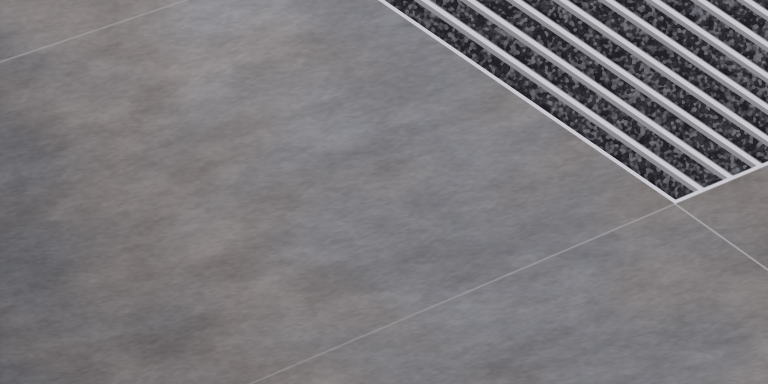
Reproduce this texture procedurally as a Shadertoy shader.

```glsl
// Grey stone floor tiles beside a slanted entrance mat of carpet strips and metal rails
// Lengths are in canvas heights.
const vec2 CORNER = vec2(1.758, 0.469);      // front corner of the mat
const vec2 MAT_TOP = vec2(0.984, 1.0);       // mat edge at the canvas top
const vec2 MAT_RIGHT = vec2(2.0, 0.570);     // mat edge at the canvas right
const vec2 JOINT_LEFT = vec2(0.651, 0.0);
const vec2 JOINT_RIGHT = vec2(2.0, 0.297);
const vec2 BACK_A = vec2(0.0, 0.8385);
const vec2 BACK_B = vec2(0.487, 1.0);
const float PITCH = 0.120;                   // horizontal strip spacing
const float FAN = 0.035;                     // widening of strips toward the viewer
const float FRAME_U = 0.14;                  // frame width in strip units
const float FRAME_WIDTH = 0.010;
const float CARPET_SHARE = 0.63;
const float JOINT_HALF = 0.0017;
const float FIBRE_SCALE = 125.0;
const vec3 STONE = vec3(0.490, 0.480, 0.490);
const vec3 WARM = vec3(0.012, 0.0, -0.010);
const vec3 JOINT = vec3(0.63, 0.62, 0.63);
const vec3 METAL = vec3(0.55, 0.55, 0.57);
const vec3 SHINE = vec3(0.79, 0.79, 0.81);
const vec3 PILE_DARK = vec3(0.13, 0.125, 0.15);
const vec3 PILE_LIGHT = vec3(0.43, 0.43, 0.46);

vec3 hash3(vec2 cell) {
    vec3 h = fract(vec3(cell.xyx) * vec3(0.1031, 0.1030, 0.0973));
    h += dot(h, h.yxz + 33.33);
    return fract((h.xxy + h.yzz) * h.zyx);
}

// x: nearest cell distance, y: smoothly blended random cell value
vec2 cellular(vec2 p) {
    vec2 base = floor(p);
    float nearest = 4.0, total = 0.0, weights = 0.0;
    for (int j = -1; j <= 1; j++)
    for (int i = -1; i <= 1; i++) {
        vec2 cell = base + vec2(i, j);
        vec3 h = hash3(cell);
        vec2 d = cell + h.xy - p;
        float d2 = dot(d, d);
        float w = exp(-4.5 * d2);
        nearest = min(nearest, d2);
        total += w * h.z;
        weights += w;
    }
    return vec2(sqrt(nearest), total / weights);
}

float mottling(vec2 p) {
    float sum = 0.0, amp = 0.5;
    for (int i = 0; i < 5; i++) {
        sum += amp * (cellular(p).y - 0.5);
        p = mat2(1.75, 0.55, -0.65, 2.0) * p + 17.3;
        amp *= 0.72;
    }
    return sum;
}

float segmentDistance(vec2 p, vec2 a, vec2 b) {
    vec2 ab = b - a;
    return length(p - a - ab * clamp(dot(p - a, ab) / dot(ab, ab), 0.0, 1.0));
}

float jointMask(vec2 p, vec2 a, vec2 b, float px) {
    return 1.0 - smoothstep(JOINT_HALF - 0.5 * px, JOINT_HALF + px, segmentDistance(p, a, b));
}

// Soft interval with edges lo and hi
float band(float x, float lo, float hi, float aa) {
    return smoothstep(lo - aa, lo + aa, x) - smoothstep(hi - aa, hi + aa, x);
}

vec3 stoneFloor(vec2 p, float px) {
    // Broad light: dim at the left and lower left, brighter at the back and front right
    float tone = -0.085 * (1.0 - smoothstep(0.0, 0.85, length((p - vec2(0.0, 0.12)) * vec2(1.0, 0.9))));
    tone += 0.055 * exp(-4.0 * dot(p - vec2(0.65, 0.95), p - vec2(0.65, 0.95)));
    tone += 0.020 * exp(-6.0 * dot(p - vec2(1.55, 0.15), p - vec2(1.55, 0.15)));
    // Layered sine clouds and streaked mottling
    vec2 q = vec2(p.x, 1.6 * (p.y - 0.18 * p.x));
    float cloud = sin(7.0 * q.x + 2.0 * sin(5.0 * q.y)) * sin(8.0 * q.y + 1.6 * sin(6.0 * q.x));
    tone += 0.010 * cloud + 0.115 * mottling(q * vec2(6.0, 8.0));
    tone += 0.035 * (cellular(q * vec2(75.0, 120.0)).y - 0.5);
    vec3 color = STONE + tone + WARM * sin(4.0 * p.x - 1.2 + 2.0 * p.y + cloud);
    // Tile joints
    float fade = mix(0.45, 0.75, smoothstep(0.6, 1.7, p.x));
    color = mix(color, JOINT, fade * jointMask(p, CORNER, JOINT_LEFT, px));
    color = mix(color, JOINT + 0.05, 0.85 * jointMask(p, CORNER, JOINT_RIGHT, px));
    return mix(color, JOINT, 0.65 * jointMask(p, BACK_A, BACK_B, px));
}

vec3 matStrips(vec2 p, float u, float aa) {
    float f = fract(u - FRAME_U);
    // Carpet pile made of bright fibre tips on a dark base
    vec2 fibre = cellular(p * FIBRE_SCALE);
    float tuft = cellular(p * FIBRE_SCALE * 0.45).y;
    float light = smoothstep(0.30, 0.85, fibre.y) * 0.75 + 0.35 * (tuft - 0.3);
    light += 0.25 * (0.5 - fibre.x);
    vec3 pile = mix(PILE_DARK, PILE_LIGHT, clamp(light, 0.0, 1.0));
    pile *= 0.80 + 0.25 * smoothstep(0.0, 0.25, f);
    // Metal rails with a bright lip
    vec3 rail = mix(METAL, SHINE, band(f, 0.79, 0.96, aa));
    float carpet = band(f, 0.0, CARPET_SHARE, aa) + smoothstep(1.0 - aa, 1.0 + aa, f);
    return mix(rail, pile, carpet);
}

void mainImage(out vec4 fragColor, in vec2 fragCoord) {
    vec2 p = fragCoord / iResolution.y;
    float px = 1.0 / iResolution.y;
    // Strip coordinate across the mat, and distance behind its front edge
    float run = (CORNER.x - MAT_TOP.x) / (MAT_TOP.y - CORNER.y);
    float depth = 1.0 - p.y;
    float u = (p.x - MAT_TOP.x - depth * run) / (PITCH * (1.0 + FAN * depth));
    float aa = 0.7 * px * length(vec2(1.0, run)) / PITCH;
    vec2 front = normalize(MAT_RIGHT - CORNER);
    float behind = dot(p - CORNER, vec2(-front.y, front.x));
    // Strips, then bright frame, then floor outside
    vec3 mat = matStrips(p, u, aa);
    float inner = smoothstep(-aa, aa, u - FRAME_U) * smoothstep(-px, px, behind - FRAME_WIDTH);
    mat = mix(SHINE, mat, inner);
    float inside = smoothstep(-aa, aa, u) * smoothstep(-px, px, behind);
    fragColor = vec4(mix(stoneFloor(p, px), mat, inside), 1.0);
}
```
